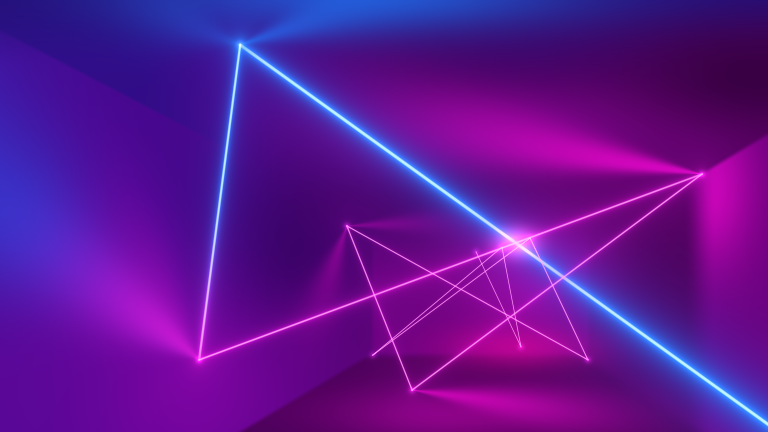
Give the GLSL for this background, as a Shadertoy shader.

```glsl
// Neon laser zigzag bouncing between the walls of a dark violet room.

// Soft elliptical pool of light
float pool(vec2 p, vec2 center, vec2 radius) {
    vec2 q = (p - center) / radius;
    return exp(-dot(q, q));
}

// Cone of light spreading from an apex along a heading in radians
float fan(vec2 p, vec2 apex, float heading, float spread, float reach) {
    vec2 q = p - apex;
    float turn = atan(q.y, q.x) - heading;
    turn = atan(sin(turn), cos(turn)) / spread;
    return exp(-turn * turn - dot(q, q) / (reach * reach));
}

// x: distance to the segment, y: position along it from 0 to 1
vec2 segment(vec2 p, vec2 a, vec2 b) {
    vec2 ab = b - a;
    float along = clamp(dot(p - a, ab) / dot(ab, ab), 0.0, 1.0);
    return vec2(length(p - a - ab * along), along);
}

// Successive bounces of the single beam
const vec2 bounce[12] = vec2[12](
    vec2(1.900, -0.070), vec2(0.556, 0.896), vec2(0.461, 0.167),
    vec2(1.625, 0.597), vec2(0.954, 0.097), vec2(0.803, 0.477),
    vec2(1.361, 0.167), vec2(1.227, 0.449), vec2(0.863, 0.178),
    vec2(1.162, 0.428), vec2(1.206, 0.197), vec2(1.102, 0.417));

vec3 room(vec2 p) {
    vec3 magenta = vec3(0.90, 0.02, 0.78);
    vec3 azure = vec3(0.13, 0.42, 0.92);

    // Broad wall colours
    vec3 col = mix(vec3(0.26, 0.02, 0.54), vec3(0.32, 0.0, 0.36), smoothstep(0.3, 1.2, p.x));
    col = mix(col, vec3(0.52, 0.01, 0.64), 0.85 * pool(p, vec2(0.40, 0.08), vec2(0.34, 0.26)));
    col = mix(col, vec3(0.19, 0.0, 0.36), 0.75 * pool(p, vec2(0.70, 0.42), vec2(0.17, 0.22)));
    col = mix(col, vec3(0.52, 0.02, 0.58), 0.75 * pool(p, vec2(1.20, 0.70), vec2(0.42, 0.12)));
    col = mix(col, vec3(0.27, 0.0, 0.37), 0.7 * pool(p, vec2(1.0, 0.53), vec2(0.24, 0.06)));
    col = mix(col, vec3(0.28, 0.0, 0.33), 0.7 * pool(p, vec2(1.52, 0.40), vec2(0.12, 0.13)));

    // Left wall: blue daylight far out, violet then magenta near the corner
    col = mix(col, vec3(0.36, 0.03, 0.60), 0.8 * pool(p, vec2(0.0, 0.1), vec2(0.35, 0.25)));
    float away = length(p - bounce[2]);
    vec3 wash = mix(vec3(0.50, 0.08, 0.76), vec3(0.21, 0.25, 0.86), smoothstep(0.15, 0.60, away));
    col = mix(col, wash, 0.95 * fan(p, bounce[2], 2.48, 0.36, 1.2));
    col = mix(col, vec3(0.45, 0.02, 0.64), 0.7 * fan(p, bounce[2], 2.0, 0.22, 0.5));
    col = mix(col, vec3(0.84, 0.10, 0.84), 0.85 * fan(p, bounce[2], 2.42, 0.45, 0.27));

    // Ceiling with its blue spill
    float ceiling = smoothstep(-0.006, 0.006, p.y - 0.93 + 0.52 * p.x)
                  * (1.0 - smoothstep(0.3, 0.6, p.x));
    col = mix(col, vec3(0.12, 0.06, 0.50), 0.55 * ceiling);
    col = mix(col, vec3(0.24, 0.02, 0.42), 0.75 * pool(p, vec2(1.2, 0.88), vec2(0.40, 0.08)));
    col = mix(col, vec3(0.14, 0.05, 0.46), 0.9 * smoothstep(0.84, 1.02, p.y));
    col = mix(col, azure, 0.75 * pool(p, vec2(0.85, 1.01), vec2(0.50, 0.08)));
    col = mix(col, azure, 0.8 * fan(p, bounce[1], 0.32, 0.24, 0.34));
    col = mix(col, azure, 0.4 * fan(p, bounce[1], 2.8, 0.4, 0.25));
    col = mix(col, vec3(0.20, 0.0, 0.24), 0.85 * pool(p, vec2(1.74, 0.82), vec2(0.26, 0.12)));

    // Right wall and the glow at its corner
    float rightWall = smoothstep(1.58, 1.66, p.x)
                    * (1.0 - smoothstep(-0.008, 0.008, p.y - 0.597 - 0.6 * (p.x - 1.625)));
    col = mix(col, vec3(0.45, 0.0, 0.52), 0.8 * rightWall);
    col = mix(col, magenta, 0.8 * rightWall * pool(p, vec2(1.64, 0.56), vec2(0.10, 0.18)));
    col = mix(col, magenta, 0.75 * fan(p, bounce[3], 2.95, 0.15, 0.62));
    col = mix(col, magenta, 0.8 * fan(p, bounce[3], 3.02, 0.10, 0.40));

    // Far wall
    float farWall = smoothstep(0.855, 0.87, p.x) * (1.0 - smoothstep(1.355, 1.37, p.x))
                  * smoothstep(0.17, 0.19, p.y) * (1.0 - smoothstep(0.34, 0.5, p.y));
    col = mix(col, vec3(0.46, 0.0, 0.52), 0.5 * farWall);
    col = mix(col, magenta, 0.5 * pool(p, vec2(1.24, 0.36), vec2(0.16, 0.14)));
    col = mix(col, magenta, 0.35 * fan(p, bounce[5], 0.04, 0.14, 0.25));
    col = mix(col, magenta, 0.4 * fan(p, bounce[5], -1.9, 0.24, 0.24));

    // Floor and its reflections
    float floorMask = smoothstep(-0.008, 0.008, 0.593 * (p.x - 0.556) - p.y)
                    * smoothstep(-0.02, 0.02, 0.167 - 0.65 * (p.x - 1.361) - p.y)
                    * (1.0 - smoothstep(0.165, 0.185, p.y));
    col = mix(col, vec3(0.25, 0.0, 0.30), 0.85 * floorMask);
    col = mix(col, magenta, 0.75 * fan(p, bounce[4], -0.13, 0.15, 0.45));
    col = mix(col, magenta, 0.45 * floorMask * pool(p, vec2(1.05, 0.04), vec2(0.30, 0.07)));
    col = mix(col, vec3(0.86, 0.0, 0.58), 0.75 * pool(p, bounce[10], vec2(0.17, 0.05)));
    return col;
}

void mainImage(out vec4 fragColor, in vec2 fragCoord) {
    vec2 p = fragCoord / iResolution.y;
    p.x *= 1.7778 * iResolution.y / iResolution.x;
    float pixel = 1.0 / iResolution.y;
    vec3 col = room(p);

    // Beam: wide halo, tight glow, then the bright core
    for (int i = 0; i < 11; i++) {
        vec2 s = segment(p, bounce[i], bounce[i + 1]);
        float order = float(i);
        float fade = exp(-0.36 * order);
        float width = 0.0005 + 0.0032 * fade;
        float pink = i == 0 ? 0.0 : i == 1 ? smoothstep(0.4, 1.1, s.y) : 1.0;
        vec3 glow = mix(vec3(0.14, 0.54, 0.98), vec3(0.90, 0.06, 0.82), pink);
        vec3 haze = mix(vec3(0.20, 0.26, 0.84), vec3(0.72, 0.04, 0.76), pink);
        vec3 core = mix(vec3(0.78, 0.97, 1.0), vec3(1.0, 0.66, 0.96), pink);
        float near = i == 0 ? 1.0 - s.y : 0.0;
        col = mix(col, haze, (0.32 + 0.45 * near) * fade * exp(-s.x / (0.07 + 0.02 * near)));
        col = mix(col, glow, 0.8 * fade * exp(-s.x / (0.004 + 0.014 * fade + 0.012 * near)));
        col += glow * (0.15 + 0.35 * fade) * exp(-s.x / (width * 1.8));
        float edge = smoothstep(max(width - pixel, 0.0), width + 0.7 * pixel, s.x);
        col = mix(col, core, (1.0 - edge) * mix(0.95, 0.6, order / 10.0));
    }

    // Flare where the beams cross, and hot spots at the bounces
    col += vec3(0.65, 0.25, 0.40) * pool(p, vec2(1.195, 0.438), vec2(0.05, 0.035));
    for (int i = 1; i < 12; i++)
        col += vec3(0.18, 0.06, 0.18) * pool(p, bounce[i], vec2(0.008));

    fragColor = vec4(clamp(col, 0.0, 1.0), 1.0);
}
```
